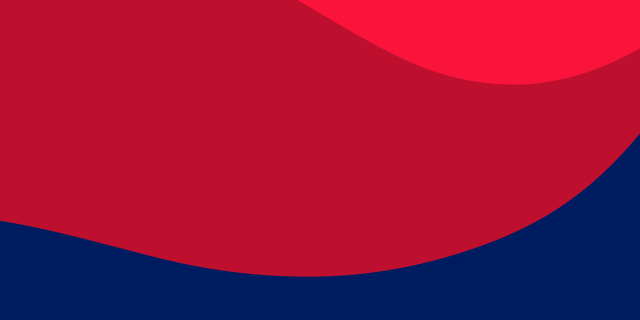
Reproduce this background procedurally as a WebGL 1 fragment shader.

```glsl
precision highp float;

uniform vec2 u_resolution;

const vec3 CRIMSON = vec3(0.75, 0.06, 0.18);
const vec3 NAVY = vec3(0.0, 0.11, 0.38);
const vec3 SCARLET = vec3(0.98, 0.08, 0.23);

// Cubic between two knots (x, height, slope); returns height and slope at x
vec2 hermite(float x, vec3 a, vec3 b) {
  float h = b.x - a.x;
  float rise = b.y - a.y;
  float t = (x - a.x) / h;
  float k1 = h * a.z;
  float k2 = 3.0 * rise - h * (2.0 * a.z + b.z);
  float k3 = h * (a.z + b.z) - 2.0 * rise;
  float height = a.y + t * (k1 + t * (k2 + t * k3));
  float slope = (k1 + t * (2.0 * k2 + 3.0 * k3 * t)) / h;
  return vec2(height, slope);
}

// Smooth curve through five knots ordered by x
vec2 wave(float x, vec3 a, vec3 b, vec3 c, vec3 d, vec3 e) {
  if (x < b.x) return hermite(x, a, b);
  if (x < c.x) return hermite(x, b, c);
  if (x < d.x) return hermite(x, c, d);
  return hermite(x, d, e);
}

// Antialiased coverage of the region above a curve
float above(float y, vec2 curve, float pixel) {
  float dist = (y - curve.x) / sqrt(1.0 + curve.y * curve.y);
  return clamp(dist / pixel + 0.5, 0.0, 1.0);
}

void main() {
  // Canvas spans 2 by 1 units
  vec2 p = gl_FragCoord.xy / u_resolution * vec2(2.0, 1.0);
  float pixel = 1.0 / u_resolution.y;

  // Lower swell
  vec2 lowerWave = wave(p.x,
    vec3(0.0, 0.310, -0.16),
    vec3(0.495, 0.194, -0.25),
    vec3(0.9635, 0.1354, 0.0),
    vec3(1.458, 0.216, 0.33),
    vec3(2.0, 0.583, 1.22));

  // Upper right bowl, entering from beyond the top edge
  vec2 upperWave = wave(p.x,
    vec3(0.0, 1.544, -0.585),
    vec3(0.930, 1.0, -0.585),
    vec3(1.276, 0.8086, -0.45),
    vec3(1.607, 0.7357, 0.0),
    vec3(2.0, 0.849, 0.56));

  // Layer the flat colours
  vec3 color = mix(NAVY, CRIMSON, above(p.y, lowerWave, pixel));
  color = mix(color, SCARLET, above(p.y, upperWave, pixel));
  gl_FragColor = vec4(color, 1.0);
}
```
